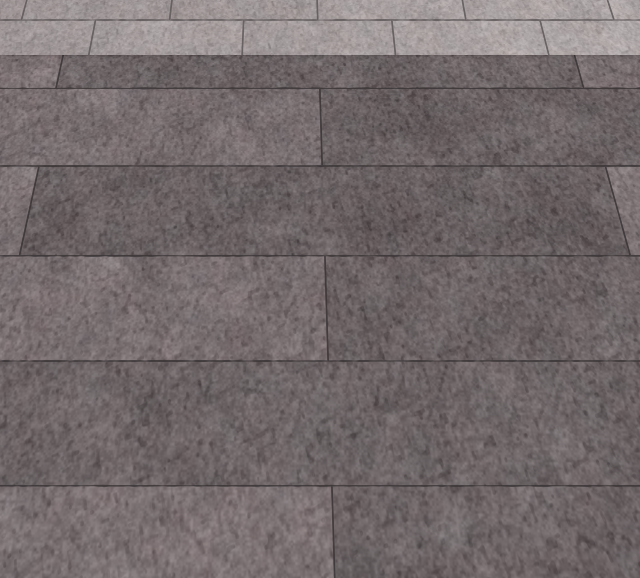
A Shadertoy shader for this texture:

```glsl
// Receding grey stone steps: long half-bond slabs below, a pale tread of short slabs above.

// Lengths are in canvas widths, with y measured down from the top edge.
const vec2  VANISHING_POINT = vec2(0.4492, -1.5234);
const float JOINT_ORIGIN    = 0.0304;   // ground x of the shared centre joint
const float TREAD_EDGE      = 0.0862;   // screen y where the pale tread ends
const float TREAD_FRONT     = 0.62136;  // ground depth of the first joint line
const float FLOOR_FRONT     = 0.60188;
const vec2  TREAD_SLAB      = vec2(0.1489, 0.02186);  // ground length, depth
const vec2  FLOOR_SLAB      = vec2(0.4964, 0.04094);
const float JOINT_HALF      = 0.0010;
const float JOINT_WOBBLE    = 0.0012;

const vec3 FLOOR_DARK  = vec3(0.417, 0.383, 0.388);
const vec3 FLOOR_LIGHT = vec3(0.469, 0.429, 0.436);
const vec3 TREAD_LEFT  = vec3(0.615, 0.580, 0.583);
const vec3 TREAD_RIGHT = vec3(0.685, 0.655, 0.655);
const vec3 FLOOR_JOINT = vec3(0.225, 0.205, 0.210);
const vec3 TREAD_JOINT = vec3(0.370, 0.345, 0.350);

const float SLAB_VARIATION = 0.022;
const float GRAIN_AMOUNT   = 0.095;
const float SPECK_AMOUNT   = 0.060;
const float CLOUD_AMOUNT   = 0.100;
const float STAIN_AMOUNT   = 0.035;

float hash(vec2 p) {
    vec3 q = fract(vec3(p.xyx) * 0.1031);
    q += dot(q, q.yzx + 33.33);
    return fract((q.x + q.y) * q.z);
}

float noise(vec2 p) {
    vec2 cell = floor(p), f = fract(p);
    f = f * f * (3.0 - 2.0 * f);
    float low  = mix(hash(cell), hash(cell + vec2(1, 0)), f.x);
    float high = mix(hash(cell + vec2(0, 1)), hash(cell + vec2(1, 1)), f.x);
    return mix(low, high, f.y);
}

float fbm(vec2 p) {
    float sum = 0.0, weight = 0.5;
    for (int i = 0; i < 4; i++) {
        sum += weight * noise(p);
        p = mat2(1.6, 1.2, -1.2, 1.6) * p + 7.3;
        weight *= 0.5;
    }
    return sum / 0.9375;
}

// Half-bond slabs: returns ground distances to the nearest joints and the slab id.
vec2 paving(vec2 ground, float front, vec2 slab, float lastJoint, out vec2 id) {
    float r = (front - ground.y) / slab.y;
    float row = floor(r);
    float column = (ground.x - JOINT_ORIGIN) / slab.x + 0.5 * mod(row, 2.0);
    id = vec2(floor(column), row);
    float toEnd  = abs(column - round(column));
    float toSide = abs(r - min(round(r), lastJoint));
    return vec2(toEnd, toSide) * slab;
}

// Brightness offset of the stone: fine grain, dark specks, clouds and pale stains.
float stone(vec2 p) {
    vec2 slanted = mat2(0.95, 0.30, -0.25, 0.75) * p;
    float grain = noise(slanted * 190.0) - 0.5 + 0.7 * (noise(p * 330.0) - 0.5);
    float specks = smoothstep(0.66, 0.92, noise(slanted * 150.0 + 41.0));
    float clouds = fbm(p * 14.0) - 0.5;
    float stains = smoothstep(0.58, 0.76, fbm(slanted * 24.0 + 19.0));
    return GRAIN_AMOUNT * grain - SPECK_AMOUNT * specks
         + CLOUD_AMOUNT * clouds + STAIN_AMOUNT * stains;
}

void mainImage(out vec4 fragColor, in vec2 fragCoord) {
    float pixel = 1.0 / iResolution.x;
    vec2 pos = vec2(fragCoord.x, iResolution.y - fragCoord.y) * pixel;

    // Project onto the ground plane
    float range = pos.y - VANISHING_POINT.y;
    vec2 ground = vec2((pos.x - VANISHING_POINT.x) / range, 1.0 / range);
    vec2 toScreen = vec2(range, range * range);

    // Slab layout of the two levels
    bool onTread = pos.y < TREAD_EDGE;
    vec2 id, joint;
    if (onTread) joint = paving(ground, TREAD_FRONT, TREAD_SLAB, -1.0, id);
    else joint = paving(ground, FLOOR_FRONT, FLOOR_SLAB, 99.0, id);
    joint *= toScreen;

    // Slab tones
    float variation = hash(id + (onTread ? 71.0 : 23.0)) - 0.5;
    vec3 floorTone = mix(FLOOR_DARK, FLOOR_LIGHT, mod(id.x, 2.0));
    vec3 treadTone = mix(TREAD_LEFT, TREAD_RIGHT, pos.x);
    vec3 color = onTread ? treadTone : floorTone + 0.012 * (pos.y - 0.4);
    color += SLAB_VARIATION * variation * (onTread ? 1.6 : 1.0);

    // Stone surface, shifted per slab so that the grain breaks at the joints
    vec2 surface = ground * vec2(2.0, -4.0) + 5.0 + 3.0 * hash(id + 9.0);
    color += stone(surface) * (onTread ? 0.85 : 1.0);
    color.r += 0.03 * (fbm(surface * 30.0 + 3.0) - 0.5);

    // Joints with slightly chipped edges
    float chips = JOINT_WOBBLE * (noise(pos * 110.0) - 0.5);
    float gap = min(joint.x - 0.0002, joint.y + chips);
    float line = 1.0 - smoothstep(JOINT_HALF - 0.5 * pixel, JOINT_HALF + 0.7 * pixel, gap);
    color = mix(color, onTread ? TREAD_JOINT : FLOOR_JOINT, 0.85 * line);

    // Soft contact shade under the tread
    float below = max(pos.y - TREAD_EDGE, 0.0);
    color -= onTread ? 0.0 : 0.05 * exp(-below * 350.0);

    fragColor = vec4(clamp(color, 0.0, 1.0), 1.0);
}
```
